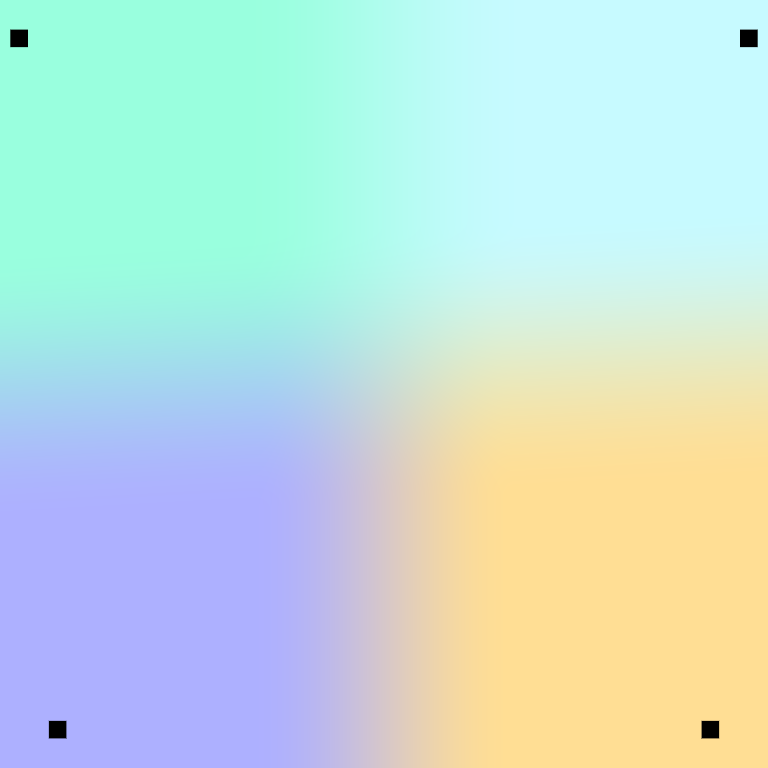
A WebGL 2 fragment shader for this background:

```glsl
#version 300 es
precision highp float;

uniform vec2 u_resolution;
out vec4 fragColor;

// Position of p along the line from a (0) to b (1), eased around the middle
float blendAlong(vec2 p, vec2 a, vec2 b) {
    vec2 axis = b - a;
    return smoothstep(0.3, 0.7, dot(p - a, axis) / dot(axis, axis));
}

float squareDistance(vec2 p, vec2 center, float halfSize) {
    vec2 d = abs(p - center) - halfSize;
    return max(d.x, d.y);
}

void main() {
    vec2 uv = gl_FragCoord.xy / u_resolution;
    float pixel = 1.0 / min(u_resolution.x, u_resolution.y);

    // Anchors of the four color fields
    vec2 topLeft = vec2(0.025, 0.95);
    vec2 topRight = vec2(0.975, 0.95);
    vec2 bottomLeft = vec2(0.075, 0.05);
    vec2 bottomRight = vec2(0.925, 0.05);

    vec3 mint = vec3(0.60, 1.0, 0.87);
    vec3 ice = vec3(0.78, 0.98, 1.0);
    vec3 lavender = vec3(0.68, 0.69, 1.0);
    vec3 apricot = vec3(1.0, 0.87, 0.58);

    // Blend across each row, then along the slanted left side
    vec3 upper = mix(mint, ice, blendAlong(uv, topLeft, topRight));
    vec3 lower = mix(lavender, apricot, blendAlong(uv, bottomLeft, bottomRight));
    vec3 color = mix(upper, lower, blendAlong(uv, topLeft, bottomLeft));

    // Black square on every anchor
    vec2 anchors[4] = vec2[4](topLeft, topRight, bottomLeft, bottomRight);
    float marker = 1.0;
    for (int i = 0; i < 4; i++) {
        marker = min(marker, squareDistance(uv, anchors[i], 0.0115));
    }
    color *= smoothstep(-0.5 * pixel, 0.5 * pixel, marker);

    fragColor = vec4(color, 1.0);
}
```
